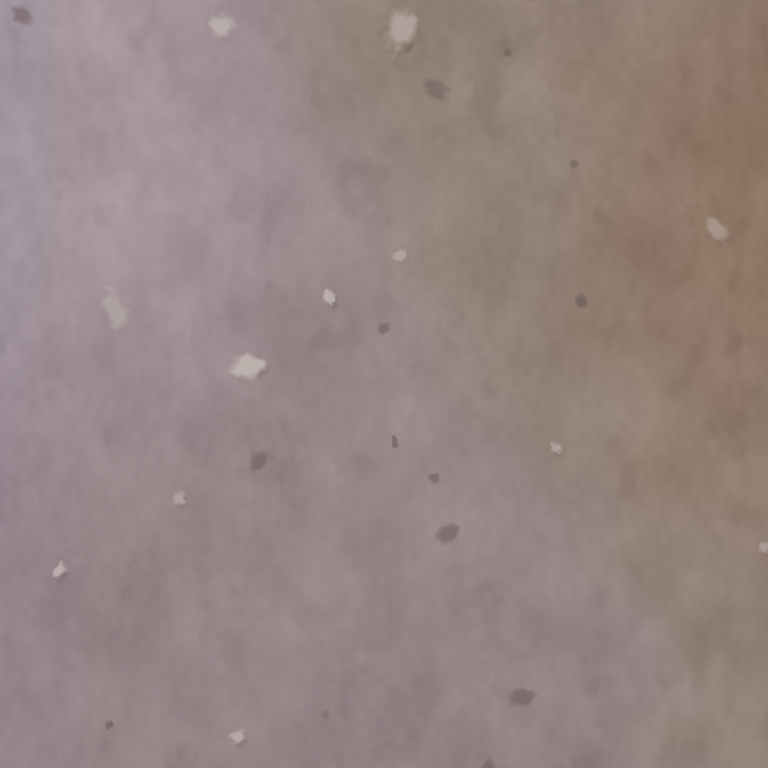
Write a WebGL 1 fragment shader that draws this texture.

```glsl
precision highp float;
// Weathered plaster: mauve fading to warm brown, with soft mottling, pale flakes and dark pits.

uniform vec2 u_resolution;

const vec3 MAUVE      = vec3(0.598, 0.538, 0.545);
const vec3 DARK_MAUVE = vec3(0.562, 0.500, 0.512);
const vec3 PALE_MAUVE = vec3(0.645, 0.588, 0.608);
const vec3 BROWN      = vec3(0.572, 0.506, 0.462);
const vec3 RUST       = vec3(0.550, 0.452, 0.385);
const vec3 FLAKE      = vec3(0.755, 0.710, 0.695);
const vec3 PIT        = vec3(0.390, 0.335, 0.335);

const float MOTTLE_AMOUNT = 0.075;
const float STREAK_AMOUNT = 0.035;
const float GRAIN_AMOUNT  = 0.034;
const float FLAKE_CELLS   = 6.0;
const float FLAKE_CHANCE  = 0.34;
const float PIT_CELLS     = 9.0;
const float PIT_CHANCE    = 0.24;

float hash(vec2 p) {
  return fract(sin(dot(p, vec2(127.1, 311.7))) * 43758.5453);
}

float noise(vec2 p) {
  vec2 i = floor(p);
  vec2 f = fract(p);
  f = f * f * (3.0 - 2.0 * f);
  float low = mix(hash(i), hash(i + vec2(1.0, 0.0)), f.x);
  float high = mix(hash(i + vec2(0.0, 1.0)), hash(i + vec2(1.0, 1.0)), f.x);
  return mix(low, high, f.y);
}

// Fractal noise centred on zero.
float fbm(vec2 p) {
  float sum = 0.0;
  float weight = 0.5;
  for (int i = 0; i < 4; i++) {
    sum += weight * (noise(p) - 0.5);
    p = mat2(1.6, 1.2, -1.2, 1.6) * p + 7.3;
    weight *= 0.5;
  }
  return sum;
}

// Coverage of scattered ragged spots; radii are in canvas units.
float spots(vec2 uv, float cells, float chance, float minRadius, float maxRadius, float seed) {
  vec2 home = floor(uv * cells);
  float cover = 0.0;
  for (int y = -1; y <= 1; y++) {
    for (int x = -1; x <= 1; x++) {
      vec2 id = home + vec2(float(x), float(y));
      vec2 key = id + seed;
      float present = step(hash(key), chance);
      vec2 center = (id + vec2(hash(key + 17.3), hash(key + 31.9))) / cells;
      float size = hash(key + 47.1);
      float radius = mix(minRadius, maxRadius, size * size);
      float angle = 6.2832 * hash(key + 61.7);
      float c = cos(angle);
      float s = sin(angle);
      vec2 d = mat2(c, s, -s, c) * (uv - center) / radius;
      d.x *= mix(0.6, 1.2, hash(key + 83.3));
      float edge = length(d) + 1.3 * fbm(d * 1.3 + key);
      float strength = mix(0.35, 0.9, hash(key + 97.9));
      cover = max(cover, present * strength * (1.0 - smoothstep(0.45, 1.25, edge)));
    }
  }
  return cover;
}

// Broad colour drift across the wall.
vec3 wallColor(vec2 uv) {
  float drift = fbm(uv * 4.0 + 3.1);
  float patches = fbm(uv * 9.0 + 21.7);
  float pale = 1.0 - smoothstep(0.10, 0.62, length((uv - vec2(0.04, 0.94)) * vec2(1.2, 0.9)) + 0.2 * drift);
  float dark = smoothstep(0.95, 0.10, uv.y + 0.25 * uv.x + 0.5 * patches);
  vec3 mauve = mix(MAUVE, DARK_MAUVE, 0.6 * dark);
  mauve = mix(mauve, PALE_MAUVE, pale);
  mauve += vec3(-0.006, -0.004, 0.018) * smoothstep(0.12, 0.0, uv.x);

  float across = uv.x - (0.88 - 0.50 * uv.y) + 0.22 * drift + 0.12 * patches;
  float warm = smoothstep(-0.10, 0.12, across);
  float rust = smoothstep(0.36, 0.0, length((uv - vec2(1.02, 0.74)) * vec2(1.0, 0.65)) + 0.2 * patches);
  return mix(mix(mauve, BROWN, warm), RUST, 0.9 * rust);
}

void main() {
  vec2 uv = gl_FragCoord.xy / u_resolution;
  vec3 color = wallColor(uv);

  // Cloudy mottling, faint upright streaks and fine grain.
  float mottle = fbm(uv * vec2(17.0, 14.0) + 5.7);
  float streak = fbm(uv * vec2(48.0, 20.0) + 41.3);
  float grain = fbm(uv * vec2(95.0, 70.0) + 63.9);
  float tone = MOTTLE_AMOUNT * mottle + STREAK_AMOUNT * streak + GRAIN_AMOUNT * grain;
  float smudge = smoothstep(0.10, 0.32, fbm(uv * vec2(22.0, 18.0) + 77.0));
  color += tone - 0.026 * smudge;

  // Flakes catch the light and cast a slight shade below.
  float flake = spots(uv, FLAKE_CELLS, FLAKE_CHANCE, 0.008, 0.028, 11.0);
  float shade = spots(uv + vec2(-0.004, 0.007), FLAKE_CELLS, FLAKE_CHANCE, 0.008, 0.028, 11.0);
  float pit = spots(uv, PIT_CELLS, PIT_CHANCE, 0.005, 0.015, 53.0);
  color -= 0.045 * shade * (1.0 - flake);
  color = mix(color, PIT, 0.65 * pit);
  color = mix(color, FLAKE, flake);

  gl_FragColor = vec4(color, 1.0);
}
```
